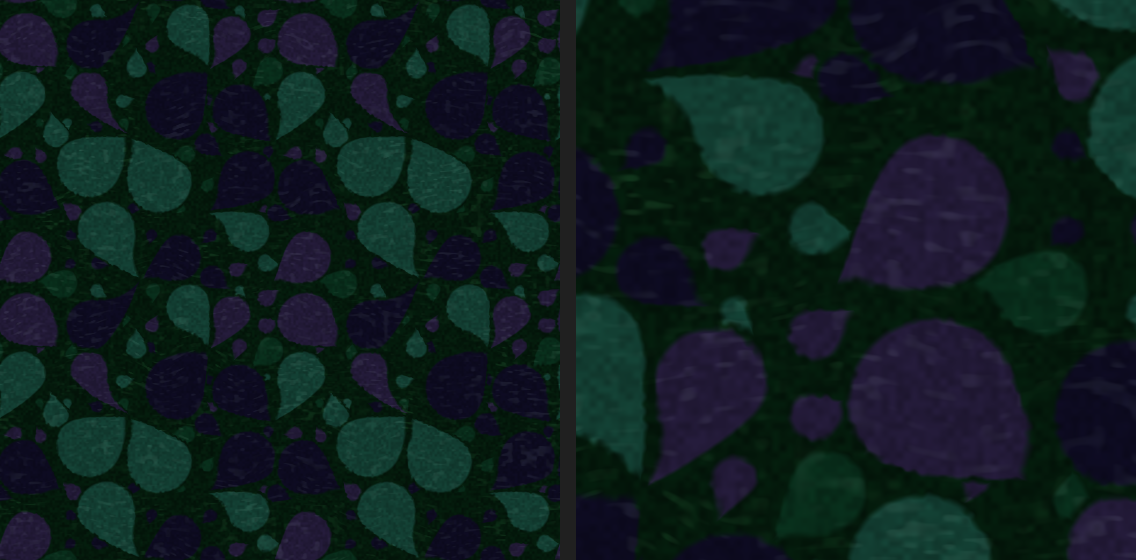
Left, the full canvas; right, a detail of the centre.
Write a three.js fragment shader that draws this pattern.

```glsl
// Dark paisley drops in green, teal, purple and navy on a deep green ground.
// Large drops sit on a jittered wrapping grid, sized by their neighbours and with tails
// curling into the gaps; smaller drops fill what is left, then woven flecks wear it all.
#define TILES 2.0     // repeats across and up
#define GRID 4.0      // large drops per repeat, even
#define FINE 2.5      // small drop sites per large one
#define JITTER 0.23
#define GAP 0.035     // least ground between drops
#define BEND 0.6      // curl of the tails
#define EDGE 0.02
#define GROUND vec3(0.015, 0.100, 0.045)
#define GREEN vec3(0.030, 0.170, 0.100)
#define TEAL vec3(0.070, 0.235, 0.190)
#define PURPLE vec3(0.130, 0.098, 0.210)
#define NAVY vec3(0.048, 0.040, 0.122)

varying vec2 vUv;

// Two random values for a cell on a lattice that wraps after n cells.
vec2 rnd(vec2 cell, vec2 n, float seed) {
  vec2 p = floor(mod(cell + 0.5, n)) + seed;
  vec3 q = fract(p.xyx * vec3(0.1031, 0.1030, 0.0973));
  q += dot(q, q.yzx + 33.33);
  return fract((q.xx + q.yz) * q.zy);
}

// Value noise with n cells over the canvas.
float noise(vec2 uv, vec2 n) {
  vec2 p = uv * n, i = floor(p), f = fract(p);
  f *= f * (3.0 - 2.0 * f);
  vec2 e = vec2(0.0, 1.0);
  float low = mix(rnd(i, n, 5.0).x, rnd(i + e.yx, n, 5.0).x, f.x);
  float high = mix(rnd(i + e, n, 5.0).x, rnd(i + e.yy, n, 5.0).x, f.x);
  return mix(low, high, f.y);
}

vec2 heading(float turn) { return vec2(cos(6.2832 * turn), sin(6.2832 * turn)); }

// Distance to a round body at c whose tapering tail curls to the point c + tail.
float drop(vec2 p, vec2 c, vec2 tail, float r, float bend) {
  float len = max(length(tail) / sqrt(1.0 + bend * bend), 1.15 * r);
  vec2 axis = normalize(tail - bend * vec2(-tail.y, tail.x));
  p -= c;
  vec2 q = vec2(dot(p, axis), dot(p, vec2(-axis.y, axis.x)));
  float t = clamp(q.x / len, 0.0, 1.2);
  q.y = abs(q.y - bend * len * t * t);
  float b = r / len, a = sqrt(1.0 - b * b), k = a * q.x - b * q.y;
  if (k < 0.0) return length(q) - r;
  if (k > a * len) return length(q - vec2(len, 0.0));
  return b * q.x + a * q.y - r;
}

vec2 centre(vec2 cell) {
  return cell + 0.5 + JITTER * (2.0 * rnd(cell, vec2(GRID), 7.0) - 1.0);
}

float weight(vec2 cell) { return mix(0.75, 1.35, rnd(cell, vec2(GRID), 31.0).x); }

// Share the distance to each neighbour by weight, so that bodies never collide.
float radius(vec2 cell) {
  float r = 0.55, w = weight(cell);
  vec2 c = centre(cell), side = vec2(1.0, 0.0);
  for (int k = 0; k < 4; k++) {
    r = min(r, 0.95 * distance(c, centre(cell + side)) * w / (w + weight(cell + side)));
    side = vec2(-side.y, side.x);
  }
  return r;
}

// Middle of the gap between the four large drops around a grid corner.
vec2 gapCentre(vec2 corner) {
  return 0.25 * (centre(corner) + centre(corner - vec2(1.0, 0.0))
    + centre(corner - vec2(0.0, 1.0)) + centre(corner - 1.0));
}

// Large drops: tails meet at every second corner, a seam parts those that touch.
float largeDrops(vec2 p, out vec2 id) {
  float near = 1.0, next = 1.0;
  id = floor(p);
  for (int j = -1; j <= 1; j++) for (int i = -1; i <= 1; i++) {
    vec2 cell = floor(p) + vec2(float(i), float(j)), c = centre(cell);
    if (distance(p, c) > 1.1) continue;
    vec2 h = rnd(cell, vec2(GRID), 53.0);
    float s = step(0.5, h.x), odd = mod(cell.x + cell.y, 2.0);
    vec2 tail = 0.95 * (gapCentre(cell + vec2(s, abs(odd - s))) - c);
    float d = drop(p, c, tail, radius(cell), h.y < 0.5 ? -BEND : BEND);
    if (d < near) { next = near; near = d; id = cell; }
    else next = min(next, d);
  }
  return max(near, GAP + 0.5 * (near - next));
}

// Medium drops in the corners left free by the tails.
float mediumDrops(vec2 p, out vec2 id) {
  id = floor(p + 0.5);
  if (mod(id.x + id.y, 2.0) < 0.5) return 1.0;
  vec2 c = gapCentre(id), h = rnd(id, vec2(GRID), 71.0), other;
  float r = min(mix(0.14, 0.24, h.x), 0.8 * largeDrops(c, other));
  return r < 0.05 ? 1.0 : drop(p, c, 1.75 * r * heading(h.y), r, BEND);
}

// Small drops wherever a finer site has room.
float smallDrops(vec2 p, out vec2 id) {
  id = floor(p * FINE);
  vec2 h = rnd(id, vec2(GRID * FINE), 89.0), other;
  vec2 c = (id + 0.5 + 0.2 * (h - 0.5)) / FINE, way = heading(h.y);
  float room = min(largeDrops(c, other), mediumDrops(c, other));
  float r = min(mix(0.08, 0.125, h.x), 0.85 * room);
  return r < 0.045 ? 1.0 : drop(p, c - 0.3 * r * way, 1.65 * r * way, r, -BEND);
}

vec3 dye(float k) {
  k = mod(k, 4.0);
  return k < 0.5 ? GREEN : k < 1.5 ? TEAL : k < 2.5 ? PURPLE : NAVY;
}

void main() {
  // Woven grain, wrapping over the whole canvas
  float fine = noise(vUv, vec2(230.0)), patchy = noise(vUv, vec2(22.0));
  float slant = 0.03 * noise(vUv, vec2(14.0));
  float streak = noise(vUv + vec2(0.0, slant), vec2(90.0, 200.0));
  float fleck = smoothstep(0.58, 0.95, streak) * (0.3 + 0.7 * patchy);

  // Drops, each size yielding to the larger ones
  vec2 p = vUv * TILES * GRID + 0.02 * (fine - 0.5), a, b, c;
  float large = largeDrops(p, a);
  float medium = max(mediumDrops(p, b), GAP - large);
  float small = max(smallDrops(p, c), GAP - min(large, medium));
  float d = min(large, min(medium, small));
  float kind = a.x + 2.0 * a.y + floor(2.5 * rnd(a, vec2(GRID), 17.0).y);
  if (medium < large) kind = floor(4.0 * rnd(b, vec2(GRID), 23.0).x);
  if (small < min(large, medium)) kind = floor(4.0 * rnd(c, vec2(GRID * FINE), 41.0).x);

  // Dye and wear
  vec3 ground = GROUND * (0.7 + 0.5 * fine) + fleck * patchy * vec3(0.05, 0.10, 0.06);
  vec3 cloth = dye(kind) * (0.87 + 0.26 * fine) + fleck * vec3(0.065, 0.075, 0.07);
  gl_FragColor = vec4(mix(cloth, ground, smoothstep(-EDGE, EDGE, d)), 1.0);
}
```
